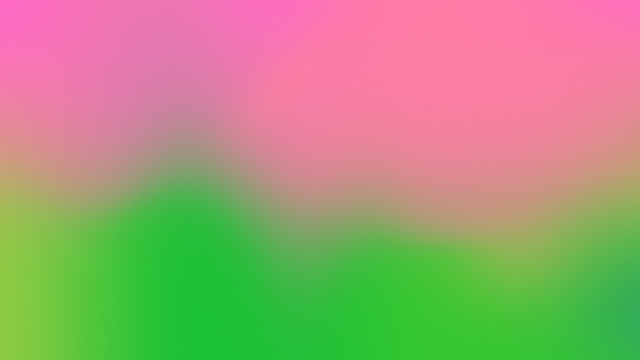
Give the GLSL for this background, as a Shadertoy shader.

```glsl
#define CORAL   vec3(1.00, 0.49, 0.645)
#define MAGENTA vec3(1.00, 0.41, 0.78)
#define MAUVE   vec3(0.88, 0.47, 0.69)
#define GREEN   vec3(0.11, 0.76, 0.21)
#define LEAF    vec3(0.20, 0.78, 0.19)
#define LIME    vec3(0.57, 0.80, 0.26)
#define OLIVE   vec3(0.58, 0.74, 0.30)
#define TEAL    vec3(0.19, 0.67, 0.35)
#define SOFT_ABOVE 0.095
#define SOFT_BELOW 0.060
#define GRAIN 0.008

float bump(float x, float center, float width) {
    float d = (x - center) / width;
    return exp(-d * d);
}

float glow(vec2 p, vec2 center, vec2 radius) {
    vec2 d = (p - center) / radius;
    return exp(-dot(d, d));
}

float hash(vec2 cell) {
    return fract(sin(dot(cell, vec2(12.99, 78.23))) * 4375.85);
}

// Pink upper field
vec3 upperColor(vec2 p) {
    vec3 color = mix(CORAL, MAUVE, 0.9 * glow(p, vec2(0.25, 0.78), vec2(0.18, 0.45)));
    float magenta = glow(p, vec2(-0.02, 1.04), vec2(0.18, 0.30))
                  + 0.8 * glow(p, vec2(0.42, 1.06), vec2(0.13, 0.22))
                  + 0.8 * glow(p, vec2(1.03, 1.06), vec2(0.18, 0.18));
    color = mix(color, MAGENTA, min(magenta, 1.0));
    // Warm diagonal ridge
    float ridge = p.x - 0.47 - 0.45 * (p.y - 0.80);
    return mix(color, CORAL, 0.8 * glow(vec2(ridge, p.y), vec2(0.0, 0.77), vec2(0.05, 0.15)));
}

// Green lower field
vec3 lowerColor(vec2 p) {
    vec3 color = mix(GREEN, LEAF, smoothstep(0.45, 0.68, p.x));
    color = mix(color, LIME, 1.0 - smoothstep(-0.04, 0.31, p.x));
    color = mix(color, OLIVE, 0.75 * glow(p, vec2(0.82, 0.31), vec2(0.13, 0.17)));
    color = mix(color, TEAL, glow(p, vec2(1.04, 0.13), vec2(0.14, 0.22)));
    return mix(color, OLIVE, 0.8 * glow(p, vec2(1.0, 0.54), vec2(0.17, 0.18)));
}

// Height of the wavy border between the fields
float borderHeight(float x) {
    return mix(0.44, 0.36, smoothstep(0.25, 0.75, x))
         + 0.08 * bump(x, 0.0, 0.09)
         + 0.09 * bump(x, 0.295, 0.095)
         - 0.03 * bump(x, 0.47, 0.06)
         + 0.02 * bump(x, 0.59, 0.05)
         + 0.19 * bump(x, 1.05, 0.18);
}

// Blur of the border, wide in the valley and tight beside it
float borderSoftness(float x, float height) {
    float below = SOFT_BELOW
                + 0.045 * bump(x, 0.46, 0.08)
                + 0.030 * bump(x, 1.0, 0.12)
                + 0.015 * bump(x, 0.0, 0.08)
                - 0.015 * bump(x, 0.20, 0.07)
                - 0.030 * bump(x, 0.70, 0.09);
    return mix(below, SOFT_ABOVE, smoothstep(-0.1, 0.1, height));
}

void mainImage(out vec4 fragColor, in vec2 fragCoord) {
    vec2 p = fragCoord / iResolution.xy;
    float height = p.y - borderHeight(p.x);
    float blend = 1.0 / (1.0 + exp(-height / borderSoftness(p.x, height)));
    vec3 color = mix(lowerColor(p), upperColor(p), blend);

    // Faint grain on a grid tied to the canvas
    color += GRAIN * (hash(floor(p * vec2(512.0, 288.0))) - 0.5);
    fragColor = vec4(color, 1.0);
}
```
